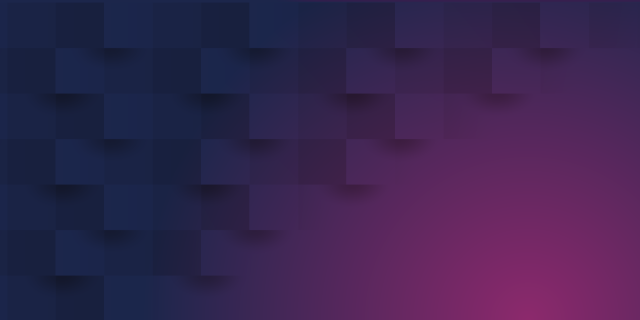
This background is drawn by a Shadertoy shader. Its source:

```glsl
const vec3 NAVY = vec3(0.108, 0.148, 0.295);
const vec3 MAGENTA = vec3(0.550, 0.160, 0.425);
const vec3 TOP_LINE = vec3(0.240, 0.100, 0.300);
const vec3 SHADE_ABSORB = vec3(0.13, 0.16, 0.18);
const vec2 GLOW_CENTER = vec2(1.65, 0.0);
const float GLOW_RADIUS = 1.2;
const vec2 TILE = vec2(0.1515, 0.1422);
const vec2 GRID_TOP_LEFT = vec2(0.023, 0.992);
const int ROWS = 7;

// Antialiased step of a given softness
float softStep(float edge, float x, float soft) {
    return smoothstep(edge - soft, edge + soft, x);
}

vec3 radialGlow(vec2 p, vec2 center, float radius) {
    float glow = clamp(1.0 - length(p - center) / radius, 0.0, 1.0);
    return mix(NAVY, MAGENTA, glow);
}

// Column of the raised edge, alternating between rows
float raisedColumn(float row) {
    return 2.0 - mod(row, 2.0);
}

// Column at which the tiles of a row have faded away
float rowEnd(float row) {
    return 13.5 - 1.67 * row;
}

// Light, medium and dark tiles in a cycle of three
float tileShade(float x, float row, float soft) {
    float u = mod(x - raisedColumn(row), 3.0);
    float stairs = 0.35 * softStep(1.0, u, soft) + 0.40 * softStep(2.0, u, soft);
    float slope = 0.08 * u;
    float wrap = 1.0 - smoothstep(3.0 - soft, 3.0, u);
    float fade = smoothstep(0.0, 1.5, rowEnd(row) - x);
    return (stairs + slope) * wrap * fade;
}

// Soft half ellipse cast below the raised edge of a row
float castShadow(vec2 grid, float row, float soft) {
    float dx = mod(grid.x - raisedColumn(row) + 1.5, 3.0) - 1.5;
    float below = grid.y - row - 1.0;
    float reach = length(vec2((dx - 0.12) / 0.85, max(below, 0.0) / 0.55));
    float present = step(grid.x - dx, rowEnd(row));
    float falloff = 1.0 - smoothstep(0.0, 1.0, reach);
    return falloff * softStep(0.0, below, soft) * present;
}

void mainImage(out vec4 fragColor, in vec2 fragCoord) {
    vec2 p = fragCoord / iResolution.y;
    vec2 grid = vec2(p.x - GRID_TOP_LEFT.x, GRID_TOP_LEFT.y - p.y) / TILE;
    vec2 soft = 0.7 / (iResolution.y * TILE);

    vec3 color = radialGlow(p, GLOW_CENTER, GLOW_RADIUS);

    // Tile shading and shadows, row by row
    float shade = 0.0;
    for (int i = 0; i < ROWS; i++) {
        float row = float(i);
        float band = softStep(row, grid.y, soft.y) - softStep(row + 1.0, grid.y, soft.y);
        shade += band * tileShade(grid.x, row, soft.x);
        shade += 1.5 * castShadow(grid, row, soft.y);
    }
    color *= 1.0 - SHADE_ABSORB * shade;

    // Thin purple strip above the tiles
    float strip = 1.0 - softStep(-0.02, grid.y, soft.y);
    color = mix(color, TOP_LINE, 0.6 * strip * smoothstep(0.85, 1.0, p.x));

    fragColor = vec4(color, 1.0);
}
```
